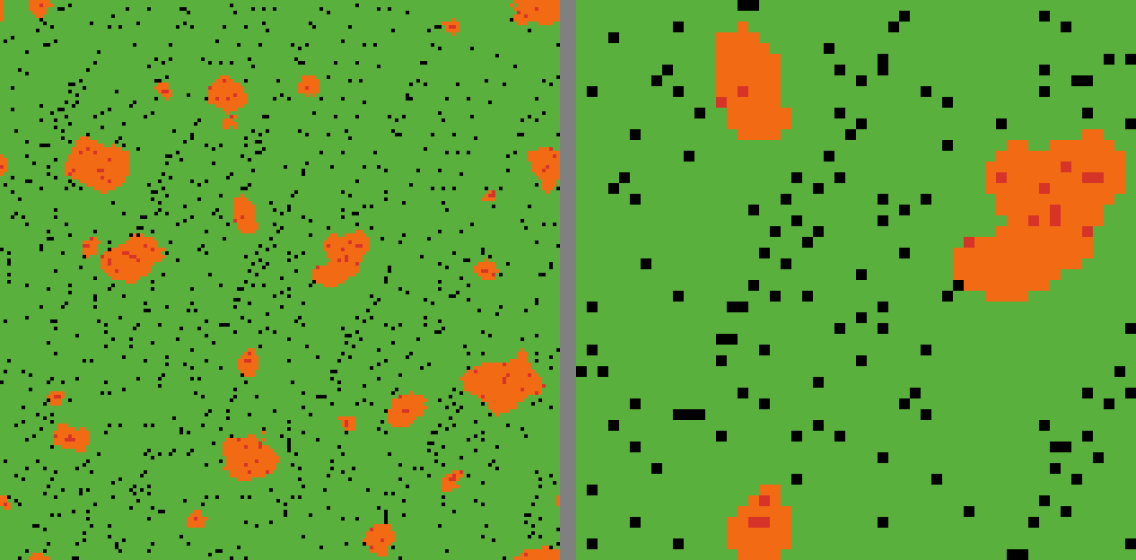
Left: the whole. Right: its middle third, enlarged.
Reproduce this texture procedurally as a WebGL 2 fragment shader.

```glsl
#version 300 es
precision highp float;

uniform vec2 u_resolution;
out vec4 fragColor;

const vec3 GRASS = vec3(0.35, 0.69, 0.24);
const vec3 PATCH = vec3(0.95, 0.42, 0.08);
const vec3 EMBER = vec3(0.84, 0.20, 0.16);
const vec3 SPECK = vec3(0.0);

const float CELLS = 156.0;         // grid cells across the canvas
const float SPECK_DENSITY = 0.04;  // share of cells holding a speck
const int PATCH_COUNT = 26;
const float MIN_RADIUS = 0.012;
const float MAX_RADIUS = 0.058;
const float SIZE_SKEW = 2.2;       // higher gives more small patches
const float STRETCH = 0.22;        // elongation of the patches
const float WOBBLE = 0.8;          // outline distortion, relative to radius
const float RAGGEDNESS = 0.9;      // outline jitter, in cells

float hash(vec2 p) {
    return fract(sin(dot(p, vec2(127.1, 311.7))) * 43758.5453);
}

float valueNoise(vec2 p) {
    vec2 i = floor(p);
    vec2 f = fract(p);
    f = f * f * (3.0 - 2.0 * f);
    float bottom = mix(hash(i), hash(i + vec2(1, 0)), f.x);
    float top = mix(hash(i + vec2(0, 1)), hash(i + vec2(1, 1)), f.x);
    return mix(bottom, top, f.y);
}

mat2 rotation(float angle) {
    float c = cos(angle), s = sin(angle);
    return mat2(c, s, -s, c);
}

vec3 cellColor(vec2 cell) {
    cell = mod(cell, CELLS);
    vec2 position = (cell + 0.5) / CELLS;
    float jitter = (hash(cell + 71.0) - 0.5) * RAGGEDNESS / CELLS;
    bool speck = hash(cell + 13.0) < SPECK_DENSITY;
    bool inPatch = false;

    for (int i = 0; i < PATCH_COUNT; i++) {
        float id = float(i);
        float rank = (id + 0.5) / float(PATCH_COUNT);
        float radius = mix(MIN_RADIUS, MAX_RADIUS, pow(rank, SIZE_SKEW));

        // Evenly spread centres, offset at random and wrapped at the borders
        vec2 scatter = vec2(hash(vec2(id, 3.0)), hash(vec2(id, 8.0)));
        vec2 centre = id * vec2(0.7549, 0.5698) + 0.16 * scatter;
        vec2 offset = fract(position - centre + 0.5) - 0.5;

        // Stretched disc with an uneven outline
        float stretch = 1.0 + STRETCH * hash(vec2(id, 21.0));
        vec2 local = rotation(6.2832 * hash(vec2(id, 34.0))) * offset;
        float dist = length(local * vec2(stretch, 1.0 / stretch)) - radius;
        float wobble = valueNoise(offset / radius * 1.4 + id * 19.0 + 50.0) - 0.5;
        inPatch = inPatch || dist + wobble * WOBBLE * radius + jitter < 0.0;

        // Seed ember one or two cells wide at the centre
        float seedWidth = hash(vec2(id, 55.0)) < 0.5 ? 0.5 : 1.0;
        vec2 reach = abs(offset) * CELLS;
        speck = speck || (inPatch && reach.x < seedWidth && reach.y < 0.5);
    }
    if (inPatch) return speck ? EMBER : PATCH;
    return speck ? SPECK : GRASS;
}

void main() {
    float side = min(u_resolution.x, u_resolution.y);
    vec2 grid = gl_FragCoord.xy / side * CELLS;
    float pixel = CELLS / side;

    // Blend the four nearest cells only within one pixel of their borders
    vec2 corner = floor(grid - 0.5);
    vec2 blend = clamp((fract(grid - 0.5) - 0.5) / pixel + 0.5, 0.0, 1.0);
    vec3 lower = mix(cellColor(corner), cellColor(corner + vec2(1, 0)), blend.x);
    vec3 upper = mix(cellColor(corner + vec2(0, 1)), cellColor(corner + 1.0), blend.x);
    fragColor = vec4(mix(lower, upper, blend.y), 1.0);
}
```
